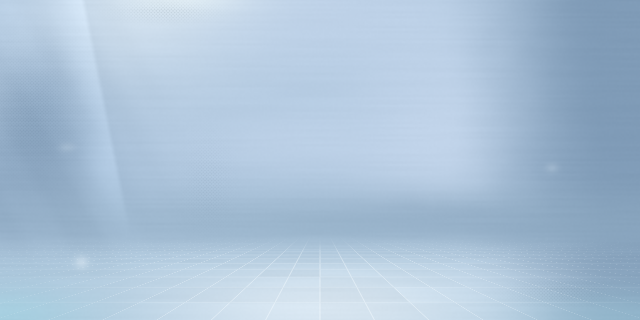
A Shadertoy shader for this background:

```glsl
#define HORIZON 0.318
#define TILE_WIDTH 0.17
#define TILE_DEPTH 0.26
#define LINE_WIDTH 0.0022
#define DOT_PITCH 0.0105
#define GRAIN 0.012

const vec3 MIST  = vec3(0.70, 0.79, 0.88);
const vec3 PALE  = vec3(0.77, 0.84, 0.925);
const vec3 SLATE = vec3(0.49, 0.60, 0.71);
const vec3 STEEL = vec3(0.57, 0.68, 0.77);
const vec3 FROST = vec3(0.86, 0.91, 0.95);
const vec3 AQUA  = vec3(0.63, 0.82, 0.88);

float hash(vec2 p) {
    p = fract(p * vec2(0.1031, 0.1137));
    p += dot(p, p.yx + 33.33);
    return fract((p.x + p.y) * p.x * 97.0);
}

float noise(vec2 p) {
    vec2 i = floor(p), f = fract(p);
    f = f * f * (3.0 - 2.0 * f);
    return mix(mix(hash(i), hash(i + vec2(1, 0)), f.x),
               mix(hash(i + vec2(0, 1)), hash(i + vec2(1, 1)), f.x), f.y);
}

float fbm(vec2 p) {
    float sum = 0.0, gain = 0.5;
    for (int i = 0; i < 4; i++) {
        sum += gain * noise(p);
        p = p * 2.03 + 17.0;
        gain *= 0.5;
    }
    return sum;
}

// Soft elliptical falloff
float glow(vec2 p, vec2 center, vec2 radius) {
    vec2 q = (p - center) / radius;
    return exp(-dot(q, q));
}

vec3 haze(vec2 p) {
    vec2 w = p + 0.12 * (vec2(fbm(p * 3.0), fbm(p * 3.0 + 40.0)) - 0.47);
    vec3 c = MIST;
    c = mix(c, PALE, 0.80 * glow(w, vec2(1.36, 0.56), vec2(0.28, 0.36)));
    c = mix(c, PALE, 0.60 * glow(w, vec2(0.95, 0.95), vec2(0.55, 0.18)));
    c = mix(c, PALE, 0.45 * glow(w, vec2(0.90, 0.52), vec2(0.35, 0.10)));
    c = mix(c, FROST, 0.60 * glow(w, vec2(0.42, 0.95), vec2(0.34, 0.25)));
    // Side shadows
    c = mix(c, SLATE, 0.95 * smoothstep(1.42, 1.93, w.x + 0.06 * p.y));
    c = mix(c, SLATE, 0.55 * glow(w, vec2(0.13, 0.64), vec2(0.17, 0.20)));
    c = mix(c, SLATE, 0.60 * glow(w, vec2(0.02, 0.42), vec2(0.34, 0.28)));
    // Dim band at the far wall
    c = mix(c, STEEL, 0.72 * glow(p, vec2(1.15, 0.295), vec2(1.4, 0.115)));
    c = mix(c, SLATE, 0.25 * glow(w, vec2(1.45, 0.32), vec2(0.35, 0.07)));
    // Lamp at the top
    return mix(c, vec3(0.93, 0.97, 0.98), 0.75 * glow(p, vec2(0.57, 1.03), vec2(0.20, 0.08)));
}

// Slanted beams of light on the left
float beams(vec2 p) {
    float slant = p.x - 0.25 - 0.20 * (1.0 - p.y);
    float wedge = smoothstep(-0.13, 0.0, slant) * (1.0 - smoothstep(0.0, 0.02, slant));
    float rays = noise(vec2((p.x + 0.55 * p.y) * 16.0, 3.0)) - 0.5;
    return wedge * smoothstep(0.22, 0.5, p.y) * 0.055
         + rays * 0.03 * (1.0 - smoothstep(0.3, 0.7, p.x));
}

// Grid of dots, shown in a few soft patches
float halftone(vec2 p, float px) {
    vec2 q = mat2(1, 1, -1, 1) * p / DOT_PITCH;
    float d = length(fract(q) - 0.5) * DOT_PITCH * 0.7;
    float dots = 1.0 - smoothstep(0.0022 - 0.5 * px, 0.0022 + 0.5 * px, d);
    float patches = glow(p, vec2(0.52, 0.965), vec2(0.13, 0.03))
                  + 0.5 * glow(p, vec2(0.65, 0.44), vec2(0.07, 0.13))
                  + 0.5 * glow(p, vec2(0.10, 0.68), vec2(0.16, 0.20))
                  + 0.6 * glow(p, vec2(1.74, 0.09), vec2(0.14, 0.04));
    return dots * patches;
}

vec3 addFloor(vec3 c, vec2 p, float px) {
    float depth = max(HORIZON - p.y, 0.001);
    float fade = smoothstep(0.03, 0.17, depth);
    c = mix(c, vec3(0.67, 0.78, 0.86), 0.75 * fade * (1.0 - smoothstep(1.2, 1.85, p.x)));
    c = mix(c, FROST, 0.92 * fade * glow(p, vec2(1.02, 0.04), vec2(0.62, 0.16)));
    c = mix(c, AQUA, 0.65 * glow(p, vec2(0.0, 0.01), vec2(0.28, 0.09)));
    c = mix(c, AQUA, 0.40 * glow(p, vec2(1.95, 0.0), vec2(0.35, 0.10)));

    // Perspective tiles
    vec2 tile = vec2((p.x - 1.0) * HORIZON / (depth * TILE_WIDTH),
                     (HORIZON / depth - 1.21) / TILE_DEPTH);
    float tone = hash(floor(tile * vec2(0.5, 1.0)) + 60.0) - 0.5;
    float span = glow(p, vec2(1.0, 0.05), vec2(0.65, 0.22)) * fade;
    c += 0.035 * tone * span;
    vec2 edge = abs(fract(tile + 0.5) - 0.5);
    edge *= vec2(TILE_WIDTH * depth / HORIZON, TILE_DEPTH * depth * depth / HORIZON);
    vec2 seams = 1.0 - smoothstep(vec2(0.0), vec2(LINE_WIDTH + 0.5 * px), edge);
    float reach = smoothstep(0.05, 0.13, depth) * glow(p, vec2(1.0, 0.0), vec2(0.85, 0.4));
    return mix(c, vec3(0.94, 0.97, 0.99), reach * max(0.55 * seams.x, 0.20 * seams.y));
}

void mainImage(out vec4 fragColor, in vec2 fragCoord) {
    vec2 p = fragCoord / iResolution.xy * vec2(2.0, 1.0);
    float px = 1.0 / iResolution.y;
    vec3 c = addFloor(haze(p) + beams(p), p, px);

    // Small drifting flecks
    float flecks = 0.5 * glow(p, vec2(0.255, 0.18), vec2(0.022, 0.020))
                 + 0.2 * glow(p, vec2(1.725, 0.475), vec2(0.020, 0.015))
                 + 0.2 * glow(p, vec2(0.21, 0.54), vec2(0.025, 0.015));
    c = mix(c, FROST, flecks);
    c -= 0.06 * halftone(p, px);

    // Faint horizontal streaks and grain
    c += GRAIN * (noise(p * vec2(4.0, 130.0)) - 0.5);
    c += 0.5 * GRAIN * (noise(p * 190.0) - 0.5);
    fragColor = vec4(clamp(c, 0.0, 1.0), 1.0);
}
```
